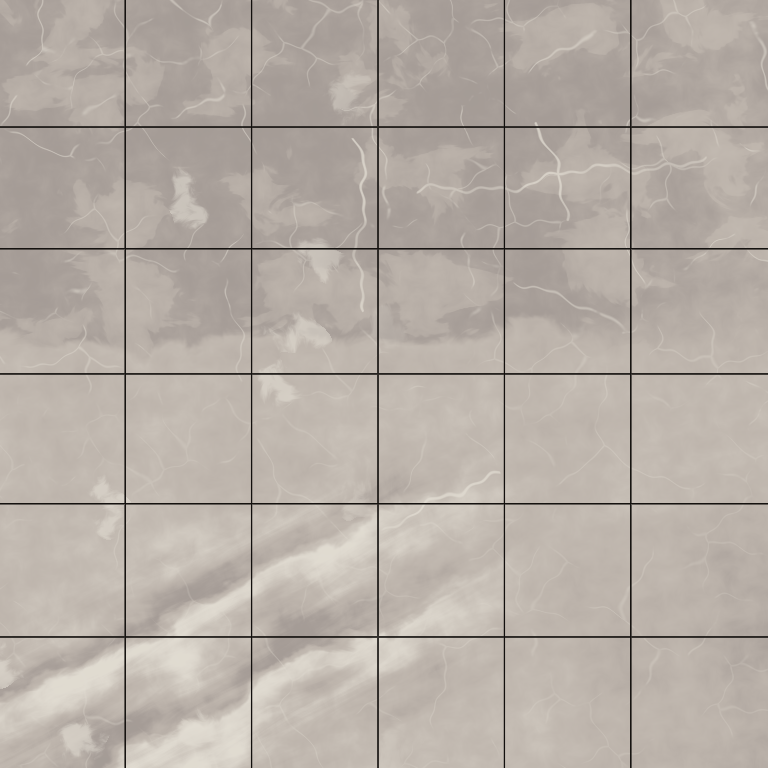
Reproduce this texture procedurally as a WebGL 1 fragment shader.

```glsl
precision highp float;
uniform vec2 u_resolution;

const vec3 DARK_STONE = vec3(0.645, 0.610, 0.588);
const vec3 MID_STONE = vec3(0.740, 0.705, 0.672);
const vec3 PALE_STONE = vec3(0.885, 0.865, 0.825);
const vec3 GROOVE = vec3(0.07, 0.06, 0.05);
const vec2 FIRST_GROOVE = vec2(0.163, 0.1706);
const vec2 TILE_PITCH = vec2(0.1646, 0.166);
const float ROW_DRIFT = 0.0105;
const float GROOVE_WIDTH = 0.0019;
const float VEIN_WIDTH = 0.0022;
const float BAND_PITCH = 0.133;
const vec2 BAND_DIR = vec2(0.883, 0.469);
const mat2 TURN = mat2(0.80, 0.60, -0.60, 0.80);

vec2 hash2(vec2 p) {
  return fract(sin(vec2(dot(p, vec2(127.1, 311.7)), dot(p, vec2(269.5, 183.3)))) * 4375.85);
}

// Layered, folded sines, roughly -0.8 to 0.8
float clouds(vec2 p) {
  float sum = 0.0, amp = 0.5;
  for (int i = 0; i < 6; i++) {
    p = TURN * p + 1.7;
    p += 0.4 * sin(p.yx * 1.3);
    sum += amp * sin(p.x) * cos(p.y);
    p *= 1.8;
    amp *= 0.58;
  }
  return sum;
}

// Cellular noise: nearest distance, second distance, cell value
vec3 cells(vec2 p) {
  vec2 base = floor(p);
  vec3 best = vec3(8.0, 8.0, 0.0);
  for (int j = -1; j <= 1; j++) {
    for (int i = -1; i <= 1; i++) {
      vec2 cell = base + vec2(float(i), float(j));
      vec2 seed = hash2(cell);
      float d = length(cell + seed - p);
      if (d < best.x) best = vec3(d, best.x, fract(seed.x * 7.0 + seed.y * 3.0));
      else best.y = min(best.y, d);
    }
  }
  return best;
}

float crackNet(vec2 p, float scale) {
  vec3 c = cells(p * scale);
  return 1.0 - smoothstep(0.0, 1.6 * VEIN_WIDTH * scale, c.y - c.x);
}

float fracture(vec2 p, vec2 a, vec2 b) {
  vec2 ab = b - a;
  float t = clamp(dot(p - a, ab) / dot(ab, ab), 0.0, 1.0);
  return 1.0 - smoothstep(0.2 * VEIN_WIDTH, 1.3 * VEIN_WIDTH, length(p - a - ab * t));
}

float stoneTone(vec2 p) {
  float broad = clouds(p * 13.0);
  float mottle = clouds(p * vec2(22.0, 30.0) + 5.0);
  float grain = clouds(p * 90.0 + 2.0);

  // Dark upper bed with a ragged, flaking lower edge
  float softness = mix(0.012, 0.09, smoothstep(0.68, 0.95, p.x));
  float shore = p.y - 0.555 + 0.05 * broad + 0.035 * mottle;
  float upper = smoothstep(-softness, softness, shore);
  float tone = mix(0.50, 0.13, upper) + 0.10 * broad + 0.10 * mottle + 0.09 * grain;
  float flakes = smoothstep(0.12, 0.24, mottle + 0.45 * broad);
  tone += upper * (0.13 * flakes + 0.14 * smoothstep(0.75, 1.0, p.x));
  tone -= 0.20 * smoothstep(0.68, 1.0, p.x) * (1.0 - smoothstep(0.15, 0.5, p.y));

  // Slanting pale bands, each ending in a dark seam
  float along = dot(p, BAND_DIR);
  float across = dot(p, vec2(-BAND_DIR.y, BAND_DIR.x));
  float rise = fract((across + 0.03 * broad + 0.016 * mottle + 0.065) / BAND_PITCH);
  float crest = smoothstep(0.35, 0.85, rise) * (1.0 - smoothstep(0.93, 1.0, rise));
  float seam = smoothstep(0.0, 0.06, rise) * (1.0 - smoothstep(0.06, 0.40, rise));
  float streak = clouds(vec2(along * 14.0, across * 75.0));
  float zone = (1.0 - smoothstep(0.09, 0.22, abs(across + 0.02)))
             * (1.0 - smoothstep(0.45, 0.85, along));
  tone += zone * (0.38 * crest - 0.30 * seam + 0.28 * streak);
  return tone;
}

float paleVeins(vec2 p) {
  vec2 bent = p + 0.007 * sin(p.yx * 31.0) + 0.004 * sin(p.yx * 83.0 + 2.0)
            + 0.0018 * sin(p.yx * 197.0 + p * 60.0);
  float broken = clouds(p * 19.0 + 8.0);
  float upper = smoothstep(0.45, 0.62, p.y);
  float net = 0.50 * crackNet(bent, 6.0) * smoothstep(0.05, 0.30, broken);
  net += 0.36 * crackNet(bent + 3.0, 15.0) * smoothstep(0.05, 0.35, -broken);
  net *= mix(0.55, 1.0, upper);

  // Main fractures
  float main = fracture(bent, vec2(0.465, 0.83), vec2(0.475, 0.60));
  main = max(main, fracture(bent, vec2(0.54, 0.745), vec2(0.91, 0.795)));
  main = max(main, fracture(bent, vec2(0.705, 0.84), vec2(0.735, 0.71)));
  main = max(main, fracture(bent, vec2(0.50, 0.31), vec2(0.65, 0.39)));
  main *= 0.45 + 0.3 * smoothstep(-0.3, 0.2, broken);

  // Scattered chalky blotches
  vec3 spot = cells(bent * 13.0 + 4.0);
  float ragged = spot.x + 0.5 * clouds(p * 55.0);
  float blotch = (1.0 - smoothstep(0.08, 0.36, ragged)) * step(0.86, spot.z);
  blotch *= 1.0 - smoothstep(0.36, 0.60, p.x);
  return max(max(net, main), 0.6 * blotch);
}

float grooves(vec2 p) {
  vec2 nearest = vec2(1.0);
  for (int i = 0; i < 5; i++) {
    float k = float(i);
    vec2 line = FIRST_GROOVE + TILE_PITCH * k;
    line.y += ROW_DRIFT * sin(k * 0.7854);
    nearest = min(nearest, abs(p - line));
  }
  vec2 pixel = 1.0 / u_resolution;
  vec2 edge = vec2(0.5 * GROOVE_WIDTH);
  vec2 cover = 1.0 - smoothstep(edge - 0.5 * pixel, edge + 0.5 * pixel, nearest);
  return max(cover.x, cover.y);
}

void main() {
  vec2 p = gl_FragCoord.xy / u_resolution;
  float tone = clamp(stoneTone(p), 0.0, 1.0);
  vec3 color = mix(DARK_STONE, MID_STONE, smoothstep(0.0, 0.45, tone));
  color = mix(color, PALE_STONE, smoothstep(0.35, 1.1, tone));
  color = mix(color, PALE_STONE, paleVeins(p));
  gl_FragColor = vec4(mix(color, GROOVE, grooves(p)), 1.0);
}
```
